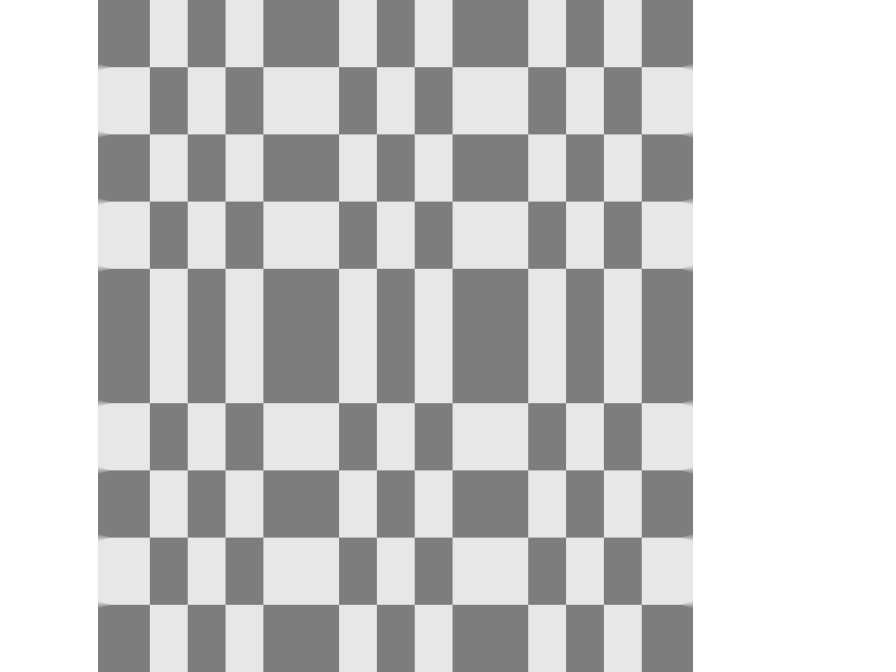
A WebGL 1 fragment shader for this pattern:

```glsl
precision highp float;
// A tall panel of grey checks on white: columns repeat narrow, narrow, narrow,
// double; rows mirror about the middle, giving one double-height row.
// Signed column and row waves are multiplied to alternate the two greys.

uniform vec2 u_resolution;

// Lengths are fractions of the canvas height.
const float PANEL_LEFT = 0.1458;
const float PANEL_RIGHT = 1.0313;
const float COLUMN_CENTER = 0.5890;
const float COLUMN_WIDTH = 0.0563;
const float COLUMNS_PER_REPEAT = 5.0;
const float ROW_HEIGHT = 0.1;
const float ROWS_PER_HALF = 5.0;
const float FRAY_REACH = 0.021;  // how far the soft row ends run inward
const float FRAY_BLUR = 0.010;   // extra row edge softness at the panel sides

const vec3 PAPER = vec3(1.0);
const vec3 LIGHT_GREY = vec3(0.905);
const vec3 DARK_GREY = vec3(0.49);

// Signed distance to the nearest column edge, positive in dark columns.
float columnDistance(float x) {
  float halfRepeat = 0.5 * COLUMNS_PER_REPEAT;
  float q = (x - COLUMN_CENTER) / COLUMN_WIDTH;
  q = abs(mod(q + halfRepeat, COLUMNS_PER_REPEAT) - halfRepeat);
  return (abs(q - 1.0) - 0.5) * COLUMN_WIDTH;
}

// Signed distance to the nearest row edge, positive in unflipped rows.
float rowDistance(float y) {
  float r = abs(y - 0.5) / ROW_HEIGHT;
  r = clamp(r, 0.5, ROWS_PER_HALF - 0.5);  // no edge at the mirror or border
  return (0.5 - abs(mod(r + 0.5, 2.0) - 1.0)) * ROW_HEIGHT;
}

// Box-filtered sign, from -1 to 1 across an edge of the given width.
float softSign(float d, float width) {
  return clamp(2.0 * d / width, -1.0, 1.0);
}

void main() {
  vec2 p = gl_FragCoord.xy / u_resolution.y;
  float pixel = 1.0 / u_resolution.y;
  float inset = min(p.x - PANEL_LEFT, PANEL_RIGHT - p.x);

  // Row edges blur towards the two sides of the panel.
  float fray = 1.0 - smoothstep(0.0, FRAY_REACH, inset);
  float column = softSign(columnDistance(p.x), pixel);
  float row = softSign(rowDistance(p.y), pixel + FRAY_BLUR * fray);

  // Equal signs give dark checks, opposite signs light ones.
  vec3 checks = mix(LIGHT_GREY, DARK_GREY, 0.5 + 0.5 * column * row);
  float panel = 0.5 + 0.5 * softSign(inset, pixel);
  gl_FragColor = vec4(mix(PAPER, checks, panel), 1.0);
}
```
